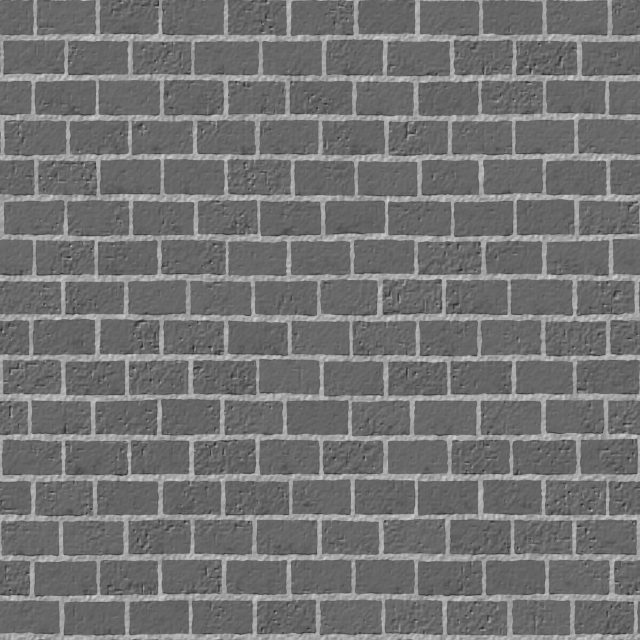
This texture map is drawn by a three.js fragment shader. Its source:

```glsl
varying vec2 vUv;

float hash(vec2 p) {
  vec3 q = fract(vec3(p.xyx) * vec3(0.1031, 0.1030, 0.0973));
  q += dot(q, q.yzx + 33.33);
  return fract((q.x + q.y) * q.z);
}

// Value noise that tiles over the unit square
float noise(vec2 uv, vec2 cells) {
  vec2 p = uv * cells;
  vec2 i = floor(p);
  vec2 f = fract(p);
  f = f * f * (3.0 - 2.0 * f);
  vec2 a = mod(i, cells);
  vec2 b = mod(i + 1.0, cells);
  return mix(mix(hash(a), hash(vec2(b.x, a.y)), f.x),
             mix(hash(vec2(a.x, b.y)), hash(b), f.x), f.y);
}

float grainHeight(vec2 uv) {
  return 0.6 * noise(uv, vec2(230.0)) + 0.4 * noise(uv + 0.37, vec2(120.0));
}

// Sparse holes in the brick face
float pitHeight(vec2 uv) {
  return -smoothstep(0.78, 0.95, noise(uv + 0.61, vec2(150.0)));
}

void main() {
  // Sixteen courses, alternately shifted by half a brick
  float y = vUv.y * 16.0 - 0.06 + 0.05 * (noise(vUv, vec2(7.0, 16.0)) - 0.5);
  float row = mod(floor(y), 16.0);
  float x = vUv.x * 10.0 + 0.5 * mod(row, 2.0) + 0.09 * (hash(vec2(row, 71.0)) - 0.5);

  // Nearest head joint, and the brick beside it
  float joint = floor(x + 0.5);
  float fromJoint = x - joint - 0.07 * (hash(vec2(mod(joint, 10.0), row + 20.0)) - 0.5);
  float side = fromJoint < 0.0 ? -1.0 : 1.0;
  vec2 brick = vec2(mod(joint + min(side, 0.0), 10.0), row);
  float along = fromJoint - 0.5 * side;

  // Distance inside the uneven brick outline
  float lift = 0.0022 * (hash(brick + 40.0) - 0.5);
  float tilt = 0.0035 * (hash(brick + 60.0) - 0.5);
  float up = (fract(y) - 0.5) * 0.0625 - lift - tilt * along;
  float ragged = 0.0017 * (noise(vUv, vec2(90.0)) - 0.5)
               + 0.0012 * (noise(vUv, vec2(210.0)) - 0.5);
  float halfJoint = 0.0026 + 0.0014 * hash(vec2(mod(joint, 10.0), row + 90.0));
  vec2 inset = vec2(abs(fromJoint) * 0.1 - halfJoint, 0.0264 - abs(up));
  vec2 corner = max(0.0025 - inset, 0.0);
  float depth = min(max(inset.x, inset.y), min(min(inset.x, inset.y), 0.0025 - length(corner))) + ragged;
  float face = smoothstep(-0.0011, 0.0011, depth);

  // Relief lit from the upper left
  vec2 toLight = vec2(-0.0011, 0.0013);
  float grain = grainHeight(vUv - toLight) - grainHeight(vUv + toLight);
  float pits = pitHeight(vUv - toLight) - pitHeight(vUv + toLight);
  float rough = smoothstep(0.35, 0.85, 0.65 * noise(vUv + 0.2, vec2(26.0)) + 0.35 * hash(brick + 11.0));

  float brickTone = 0.405 + 0.02 * (hash(brick + 5.0) - 0.5)
                  + grain * (0.07 + 0.17 * rough) + pits * (0.04 + 0.13 * rough);
  float mortarTone = 0.655 + 0.09 * (noise(vUv, vec2(48.0)) - 0.5)
                   + grain * mix(0.16, 0.3, step(inset.y, inset.x));

  // Broken shadow along the rim, heaviest under the brick
  float rim = exp(-pow((depth - 0.0003) / 0.0014, 2.0));
  float broken = smoothstep(0.3, 0.75, noise(vUv + 0.8, vec2(64.0)));
  float below = smoothstep(0.0, 0.02, -up) * step(inset.y, inset.x);
  float tone = mix(mortarTone, brickTone, face);
  tone -= rim * broken * (0.05 + 0.12 * below);

  gl_FragColor = vec4(vec3(clamp(tone, 0.2, 0.85)), 1.0);
}
```
